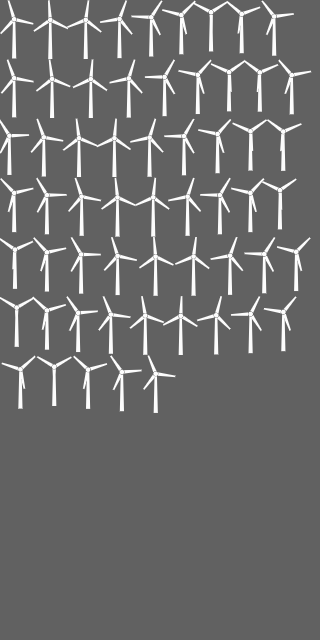
A WebGL 1 fragment shader for this pattern:

```glsl
precision highp float;
uniform vec2 u_resolution;

#define SHEET vec2(384.0, 768.0)
#define ROW_PITCH 71.0
#define COLUMNS 9
#define FRAME_TURN 0.216
#define SWAY_RATE 0.654
#define TOWER_HEIGHT 47.0
#define BLADE_LENGTH 23.6
#define HUB_RADIUS 2.8
#define BACKGROUND vec3(0.38)
#define TURBINE vec3(0.99)

const float THIRD_TURN = 2.0943951;

// Row layout: first hub, mean spacing, sway amount, sway phase
vec4 rowSpacing(float row) {
  if (row < 0.5) return vec4(18.9, 39.5, 6.0, 0.5);
  if (row < 1.5) return vec4(23.2, 41.7, 7.5, 1.5);
  if (row < 2.5) return vec4(13.8, 40.9, 2.5, 2.5);
  if (row < 3.5) return vec4(22.7, 39.3, 6.0, 2.9);
  if (row < 4.5) return vec4(21.5, 41.3, 7.0, 4.0);
  if (row < 5.5) return vec4(19.4, 39.5, 5.0, 5.0);
  return vec4(24.5, 40.6, 0.0, 0.0);
}

// Column at which a blade stands upright
float uprightColumn(float row) {
  if (row < 0.5) return 1.35;
  if (row < 1.5) return 1.6;
  return row < 4.5 ? 2.6 + 0.9 * (row - 2.0) : 4.8 + (row - 5.0);
}

// Wrap an angle to the nearest of three blades
float foldBlade(float angle) {
  return mod(angle + 0.5 * THIRD_TURN, THIRD_TURN) - 0.5 * THIRD_TURN;
}

// Distance to a turbine whose hub is at the origin, y up
float turbineDistance(vec2 p, float turn) {
  float along = clamp(-p.y / TOWER_HEIGHT, 0.0, 1.0);
  float tower = max(abs(p.x) - mix(1.4, 2.5, along),
                    abs(p.y + 0.5 * (TOWER_HEIGHT + 3.0)) - 0.5 * (TOWER_HEIGHT - 3.0));

  float angle = foldBlade(atan(p.x, p.y + 0.0001) - turn);
  vec2 q = length(p) * vec2(sin(angle), cos(angle));
  float taper = clamp(q.y / BLADE_LENGTH, 0.0, 1.0);
  float blade = max(abs(q.x) - mix(2.2, 0.95, taper),
                    abs(q.y - 0.5 * (BLADE_LENGTH + 3.0)) - 0.5 * (BLADE_LENGTH - 3.0));

  return min(length(p) - HUB_RADIUS, min(tower, blade));
}

void main() {
  vec2 p = gl_FragCoord.xy / u_resolution * SHEET;
  float pixel = SHEET.x / u_resolution.x;
  float depth = SHEET.y - p.y;
  float row = floor(depth / ROW_PITCH);
  float localDepth = depth - row * ROW_PITCH;

  // Nearest turbine in this row
  vec4 spacing = rowSpacing(row);
  float upright = uprightColumn(row);
  float nearest = 1000.0;
  for (int i = 0; i < COLUMNS; i++) {
    float column = float(i);
    if (row > 6.5 || (row > 5.5 && column > 4.5)) break;
    float turn = (column - upright) * FRAME_TURN;
    float hubX = spacing.x + spacing.y * column
               + spacing.z * sin(SWAY_RATE * (column - spacing.w));
    float hubDepth = 4.0 + 20.0 * cos(foldBlade(turn));
    vec2 local = vec2(p.x - hubX, hubDepth - localDepth);
    nearest = min(nearest, turbineDistance(local, turn));
  }

  // Smooth coverage
  float cover = clamp(0.5 - nearest / pixel, 0.0, 1.0);
  gl_FragColor = vec4(mix(BACKGROUND, TURBINE, cover), 1.0);
}
```
